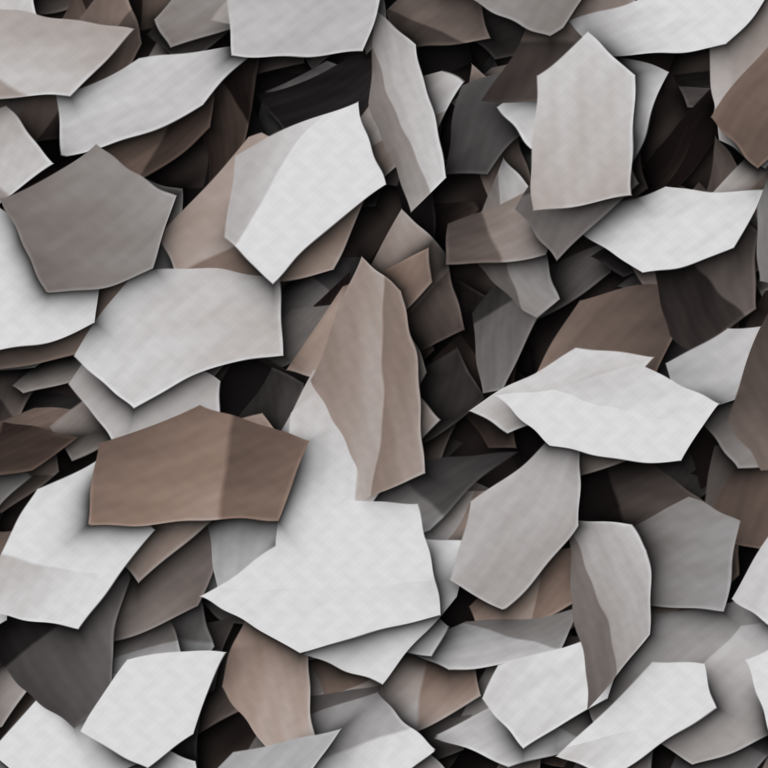
Give the GLSL for this texture, as a Shadertoy shader.

```glsl
#define LAYERS 8
#define SIDES 5
#define GRAIN_ANGLE 0.46
#define SMALL_CELL 0.105
#define LARGE_CELL 0.185
#define EDGE 0.0016
#define SHADOW_WIDTH 0.013
#define SHADOW_DEPTH 0.8
#define WARP 0.005
#define DARK vec3(0.095, 0.08, 0.08)
#define MIDDLE vec3(0.50, 0.46, 0.44)
#define LIGHT vec3(0.85, 0.85, 0.855)

vec4 hash4(vec2 p) {
    vec4 h = fract(p.xyxy * vec4(0.1031, 0.1030, 0.0973, 0.1099));
    h += dot(h, h.wzxy + 33.33);
    return fract((h.xxyz + h.yzzw) * h.zywx);
}

mat2 rotation(float a) {
    float c = cos(a), s = sin(a);
    return mat2(c, -s, s, c);
}

// Layered sines, roughly -1 to 1
float ripple(vec2 p) {
    return 0.5 * sin(p.x + 1.7 * sin(p.y * 0.8)) + 0.3 * sin(p.y * 2.1 + 1.3 * sin(p.x * 1.6))
         + 0.2 * sin(dot(p, vec2(3.7, -4.3)));
}

// Signed distance to an irregular convex flake; q is scaled by its half size
float flakeDistance(vec2 q, vec2 halfSize, vec2 seed) {
    float d = (length(q) - 1.2) * halfSize.y;
    for (int k = 0; k < SIDES; k++) {
        vec4 h = hash4(seed + vec2(float(k) * 31.7, 11.3));
        float a = (float(k) + 0.55 * h.x) * 6.2832 / float(SIDES) + 0.5;
        vec2 normal = vec2(cos(a), sin(a));
        d = max(d, (dot(q, normal) - mix(0.55, 0.95, h.y)) / length(normal / halfSize));
    }
    return d;
}

// Neutral ramp with brown in the middle tones
vec3 flakeColor(float tone, float warmth) {
    vec3 c = mix(DARK, MIDDLE, clamp((tone - 0.08) / 0.40, 0.0, 1.0));
    c = mix(c, LIGHT, clamp((tone - 0.48) / 0.36, 0.0, 1.0));
    float brownness = (warmth - 0.4) * (1.0 - smoothstep(0.5, 0.8, tone));
    return c * (1.0 + brownness * vec3(0.12, -0.03, -0.13));
}

// Paints one scattered layer over the colour below it
vec3 paintLayer(vec3 color, vec2 p, float depth, float layer) {
    float size = mix(SMALL_CELL, LARGE_CELL, depth);
    vec2 cell = size * vec2(1.4, 1.0);
    vec2 g = rotation(GRAIN_ANGLE) * p + vec2(3.17, 2.39) * layer * 0.37;
    vec2 base = floor(g / cell);
    for (int j = -1; j <= 1; j++)
    for (int i = -1; i <= 1; i++) {
        vec2 id = base + vec2(float(i), float(j));
        vec2 seed = id + 100.0 + layer * vec2(17.3, 41.9);
        vec4 place = hash4(seed);
        if (place.w > mix(0.9, 0.5, depth)) continue;
        vec4 form = hash4(seed + vec2(53.1, 7.7));
        vec4 look = hash4(seed + vec2(9.4, 71.6));

        // Most flakes follow the grain, a few stand steeply
        float steep = step(0.76, form.x);
        float turn = (place.z - 0.5) * 0.9 + steep * 0.95;
        vec2 halfSize = size * vec2(mix(0.65, 1.0, form.y), mix(0.26, 0.56, form.z));
        vec2 q = rotation(turn) * (g - (id + 0.2 + 0.6 * place.xy) * cell) / halfSize;
        q.y += (form.w - 0.5) * 0.7 * q.x * q.x;
        float d = flakeDistance(q, halfSize, seed);

        // Shadow beneath the lower edge
        float below = 1.0 - smoothstep(-0.4, 0.5, q.y);
        color *= 1.0 - SHADOW_DEPTH * below * exp(-max(d, 0.0) / SHADOW_WIDTH);

        // Face tone, slope, fold, mottling and lit rim
        float tone = mix(0.28, 0.72, depth) + (look.x - 0.5) * 0.56 - 0.12 * steep;
        tone += (look.y - 0.5) * 0.22 * q.x - (look.z - 0.3) * 0.16 * q.y;
        float fold = dot(q, vec2(cos(look.w * 6.2832), sin(look.w * 6.2832))) - 0.15;
        tone -= 0.16 * step(0.5, look.z) * smoothstep(-0.03, 0.03, fold);
        tone += 0.025 * ripple(q * vec2(4.0, 7.0) + look.xy * 30.0);
        tone += 0.07 * smoothstep(-0.006, -0.001, d) * below;
        float cover = 1.0 - smoothstep(-EDGE, EDGE, d);
        color = mix(color, flakeColor(tone, look.w), cover);
    }
    return color;
}

void mainImage(out vec4 fragColor, in vec2 fragCoord) {
    vec2 p = fragCoord / iResolution.y;

    // Gently curl every edge
    vec2 warped = p + WARP * vec2(ripple(p.yx * 24.0), ripple(p * 21.0 + 5.0));

    vec3 color = flakeColor(0.16 + 0.08 * ripple(p * 30.0), 0.7);
    for (int n = 0; n < LAYERS; n++) {
        float depth = float(n) / float(LAYERS - 1);
        color = paintLayer(color, warped, depth, float(n));
    }

    // Faint surface grain
    color *= 1.0 + 0.02 * ripple(p * 190.0);
    fragColor = vec4(clamp(color, 0.0, 1.0), 1.0);
}
```
